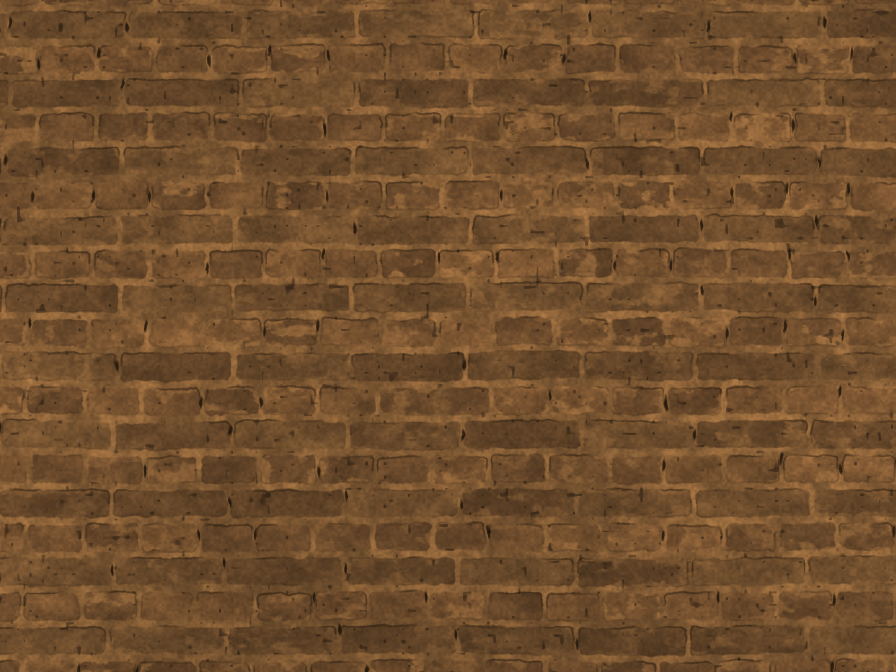
Reproduce this texture procedurally as a Shadertoy shader.

```glsl
const vec3 GAP    = vec3(0.12, 0.08, 0.04);
const vec3 DARK   = vec3(0.32, 0.22, 0.13);
const vec3 BROWN  = vec3(0.39, 0.27, 0.16);
const vec3 MID    = vec3(0.44, 0.31, 0.18);
const vec3 MORTAR = vec3(0.51, 0.35, 0.20);
const vec3 PALE   = vec3(0.60, 0.42, 0.24);

// Lengths are fractions of the canvas height
const float COURSE    = 0.0509;   // height of one course
const float BASE      = 0.0217;   // bottom of the lowest full course
const float STRETCHER = 0.1729;   // long brick; headers are half as long
const float START     = -0.0115;  // first joint of the lowest course
const float LEAN      = 0.0015;   // sideways drift per course
const float JITTER    = 0.0075;   // irregular joint positions
const float BED       = 0.0098;   // horizontal mortar
const float PERPEND   = 0.0078;   // vertical mortar
const float CORNER    = 0.0065;
const float RAGGED    = 0.0070;
const float SOFT      = 0.0016;
const float GAP_SHARE = 0.36;     // share of joints with a hole

float hash(vec2 p) {
    uvec2 q = uvec2(ivec2(floor(p)) + 4096);
    uint h = (q.x * 40503u) ^ (q.y * 668265263u);
    h = (h ^ (h >> 15)) * 2246822519u;
    h = (h ^ (h >> 13)) * 3266489917u;
    return float((h ^ (h >> 16)) & 65535u) / 65535.0;
}

float noise(vec2 p) {
    vec2 i = floor(p), f = fract(p);
    f = f * f * (3.0 - 2.0 * f);
    return mix(mix(hash(i), hash(i + vec2(1, 0)), f.x),
               mix(hash(i + vec2(0, 1)), hash(i + vec2(1, 1)), f.x), f.y);
}

float fbm(vec2 p) {
    float sum = 0.0, weight = 0.53;
    for (int i = 0; i < 4; i++) {
        sum += weight * noise(p);
        p = p * 2.03 + 17.3;
        weight *= 0.5;
    }
    return sum;
}

float roundedBox(vec2 p, vec2 halfSize, float radius) {
    vec2 d = abs(p) - halfSize + radius;
    return length(max(d, 0.0)) + min(max(d.x, d.y), 0.0) - radius;
}

float jointX(float index, float course, float start, float width) {
    return start + width * index + JITTER * (hash(vec2(index, course)) - 0.5);
}

void mainImage(out vec4 fragColor, in vec2 fragCoord) {
    vec2 p = fragCoord / iResolution.y;
    float soft = max(SOFT, 0.75 / iResolution.y);

    // Ragged, slightly wavy coordinates
    vec2 q = p + RAGGED * (vec2(fbm(p * 65.0), fbm(p * 65.0 + 371.0)) - 0.5);
    q.y += 0.004 * (noise(p * 5.0) - 0.5);

    // Alternating stretcher and header courses
    float course = floor((q.y - BASE) / COURSE);
    float header = mod(course, 2.0);
    float width = STRETCHER * (1.0 - 0.5 * header);
    float start = START + LEAN * course + 0.25 * STRETCHER * header;
    float k = floor((q.x - start) / width);
    if (q.x < jointX(k, course, start, width)) k -= 1.0;
    else if (q.x > jointX(k + 1.0, course, start, width)) k += 1.0;
    float left = jointX(k, course, start, width);
    float right = jointX(k + 1.0, course, start, width);
    vec2 id = vec2(k, course);

    // Brick outline
    vec2 local = q - vec2(0.5 * (left + right), BASE + (course + 0.5) * COURSE);
    local.y += 0.002 * (hash(id + 211.0) - 0.5);
    vec2 halfSize = 0.5 * (vec2(right - left, COURSE) - vec2(PERPEND, BED));
    halfSize.y -= 0.0012 * hash(id + 307.0);
    float d = roundedBox(local, halfSize, CORNER);
    float brick = smoothstep(soft, -soft, d);

    // Brick face: own tone, mottling and pale scrapes
    float tone = hash(id + 101.0);
    vec3 face = mix(mix(DARK, MID, 0.35 + 0.6 * tone), mix(BROWN, MORTAR, 0.65 * tone), header);
    face *= 1.0 + 0.45 * (fbm(p * vec2(22.0, 38.0) + 9.0 * tone) - 0.5);
    float wear = fbm(p * vec2(38.0, 60.0) + 50.0 * tone);
    float edgeWear = 0.12 * smoothstep(-0.009, 0.0, d);
    float scrape = smoothstep(0.55, 0.73, wear + edgeWear);
    float amount = mix(0.35, 0.75, header) * hash(id + 401.0) + 0.1;
    face = mix(face, PALE, scrape * amount);

    // Mortar with shaded edges, heaviest above each brick
    vec3 mortar = mix(MID, PALE, smoothstep(0.25, 0.8, fbm(p * 32.0 + 80.0)));
    vec3 color = mix(mortar, face, brick);
    float rim = smoothstep(0.0028, 0.0, abs(d));
    float patchy = smoothstep(0.35, 0.8, noise(p * vec2(28.0, 45.0) + 130.0));
    color = mix(color, GAP, rim * patchy * mix(0.22, 0.5, step(0.0, local.y)));

    // Holes in some vertical joints
    float nearest = k + step(0.0, local.x);
    float hole = hash(vec2(nearest, course) + 503.0);
    float side = hash(vec2(nearest, course) + 607.0) - 0.5;
    vec2 fromHole = q - vec2(mix(left, right, nearest - k) + 0.005 * side, 0.0);
    fromHole.y = local.y - 0.022 * (hash(vec2(nearest, course) + 701.0) - 0.3);
    float hollow = smoothstep(1.0, 0.35, length(fromHole / vec2(0.0033, 0.012)));
    color = mix(color, GAP, 0.85 * hollow * step(hole, GAP_SHARE));

    // Fine grain, dark pits and broad uneven light
    color *= 1.0 + 0.16 * (noise(p * 260.0) - 0.5) + 0.12 * (noise(p * 130.0) - 0.5);
    color *= 1.0 - 0.35 * smoothstep(0.86, 0.97, noise(p * 110.0 + 57.0));
    color *= 1.03 + 0.14 * (noise(p * 2.6 + 3.0) - 0.5) - 0.22 * pow(abs(p.y - 0.5), 2.0);
    fragColor = vec4(color, 1.0);
}
```
